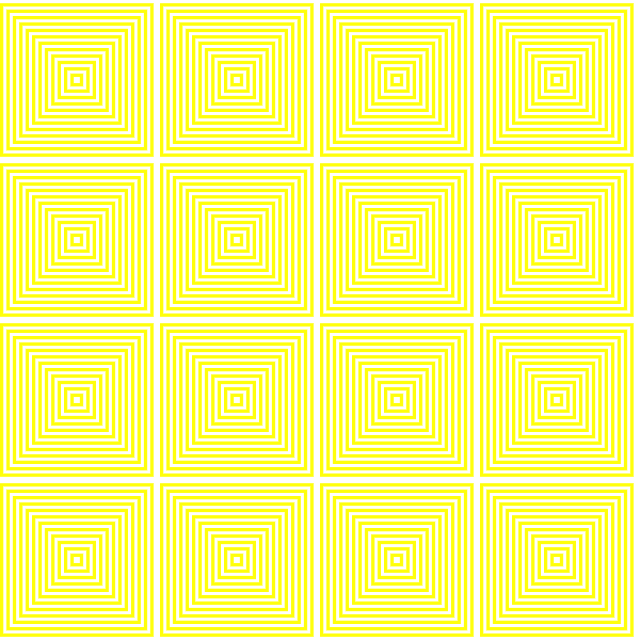
Give the GLSL for this pattern, as a WebGL 2 fragment shader.

```glsl
#version 300 es
precision highp float;
// Four by four tiles of concentric square outlines, yellow on white.
// Each tile folds to a Chebyshev distance from its centre; the nearest
// ring is found by rounding and its stroke is filtered over one pixel.

uniform vec2 u_resolution;
out vec4 fragColor;

const float TILES_DOWN = 4.0;        // tiles per canvas height
const float UNITS_PER_TILE = 25.0;   // ring steps across one tile, gap included
const float RING_COUNT = 12.0;       // outlines in each tile
const float STROKE = 0.52;           // line width, in ring steps
const vec2 FIRST_CENTRE = vec2(12.0, 12.5); // lower left tile, in ring steps

const vec3 PAPER = vec3(1.0, 1.0, 0.995);
const vec3 INK = vec3(1.0, 1.0, 0.04);

// Offset from the centre of the tile that holds p.
vec2 tileOffset(vec2 p) {
    return mod(p - FIRST_CENTRE + 0.5 * UNITS_PER_TILE, UNITS_PER_TILE)
         - 0.5 * UNITS_PER_TILE;
}

// Signed distance to the nearest square outline; negative inside its stroke.
float ringDistance(vec2 q) {
    float radius = max(abs(q.x), abs(q.y));
    float ring = clamp(floor(radius + 0.5 * STROKE + 0.5), 1.0, RING_COUNT);
    float strokeCentre = ring - 0.5 * STROKE;
    return abs(radius - strokeCentre) - 0.5 * STROKE;
}

void main() {
    // Canvas height spans a whole number of tiles.
    float pixel = TILES_DOWN * UNITS_PER_TILE / u_resolution.y;
    vec2 p = gl_FragCoord.xy * pixel;

    float coverage = clamp(0.5 - ringDistance(tileOffset(p)) / pixel, 0.0, 1.0);
    fragColor = vec4(mix(PAPER, INK, coverage), 1.0);
}
```
